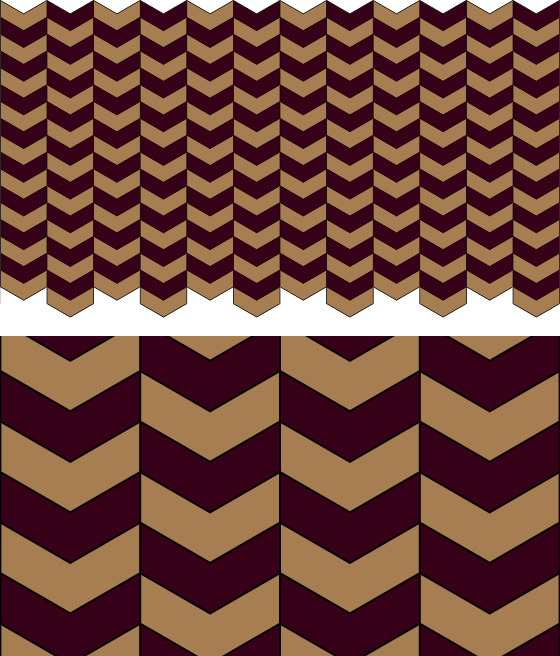
Top, the full canvas; bottom, a detail of the centre.
A WebGL 2 fragment shader for this pattern:

```glsl
#version 300 es
precision highp float;
// Twelve columns of stacked chevrons in alternating wine and tan, outlined in black.
// Each column is folded into a V; row and column parity pick the colour,
// and every second column hangs one chevron lower over the white ground.

#define COLUMNS 12.0
#define ROWS_EVEN 17.0     // chevrons in the first, third, ... column
#define ROWS_ODD 18.0      // chevrons in the columns between
#define BAND 0.3615        // chevron height, in column widths
#define SLOPE 0.57735      // fall of the V arms, tan(30 degrees)
#define LINE 0.0145        // outline width, in column widths
#define MARGIN 0.0007      // gap around the pattern, in canvas widths
#define WINE vec3(0.212, 0.0, 0.098)
#define TAN vec3(0.655, 0.490, 0.322)
#define INK vec3(0.02, 0.01, 0.01)
#define GROUND vec3(1.0)

uniform vec2 u_resolution;
out vec4 fragColor;

// Coverage of a region from its signed distance (positive inside).
float coverage(float dist, float pixel) {
    return clamp(dist / pixel + 0.5, 0.0, 1.0);
}

// Square wave of period 2, +1 on [0,1], as a signed distance to its flips.
float alternation(float x) {
    float toFlip = 0.5 - abs(fract(x) - 0.5);
    return mod(floor(x), 2.0) < 0.5 ? toFlip : -toFlip;
}

void main() {
    // Column units, with y running down from the top.
    float scale = COLUMNS / (1.0 - 2.0 * MARGIN);
    float pixel = scale / u_resolution.x;
    vec2 p = vec2(gl_FragCoord.x, u_resolution.y - gl_FragCoord.y) / u_resolution.x;
    p = (p - MARGIN) * scale;

    // Fold each column into a V and count the chevrons downwards.
    float toEdge = abs(p.x - round(p.x));
    float row = (p.y - SLOPE * toEdge) / BAND;
    float rowScale = BAND * inversesqrt(1.0 + SLOPE * SLOPE);

    // Smoothed parity of columns and rows.
    float columnSign = 2.0 * coverage(alternation(p.x), pixel) - 1.0;
    float rowSign = 2.0 * coverage(alternation(row) * rowScale, pixel) - 1.0;
    vec3 fill = mix(WINE, TAN, 0.5 + 0.5 * columnSign * rowSign);

    // Silhouette: zigzag top, staggered bottom, straight sides.
    float oddColumn = 0.5 - 0.5 * columnSign;
    float bottom = mix(coverage((ROWS_EVEN - row) * rowScale, pixel),
                       coverage((ROWS_ODD - row) * rowScale, pixel), oddColumn);
    float sides = coverage(min(p.x, COLUMNS - p.x), pixel);
    float inside = coverage(row * rowScale, pixel) * bottom * sides;
    vec3 color = mix(GROUND, fill, inside);

    // Chevron outlines, limited to the rows of this column.
    float rows = mod(floor(p.x), 2.0) < 0.5 ? ROWS_EVEN : ROWS_ODD;
    float chevronDist = abs(row - clamp(round(row), 0.0, rows)) * rowScale;
    chevronDist = max(chevronDist, max(-p.x, p.x - COLUMNS));

    // Column outlines, as long as the longer neighbour.
    float edgeRows = round(p.x) < 0.5 ? ROWS_EVEN : ROWS_ODD;
    float overshoot = max(0.0, max(-p.y, p.y - edgeRows * BAND));
    float columnDist = length(vec2(toEdge, overshoot));

    float ink = coverage(0.5 * LINE - min(chevronDist, columnDist), pixel);
    fragColor = vec4(mix(color, INK, ink), 1.0);
}
```
